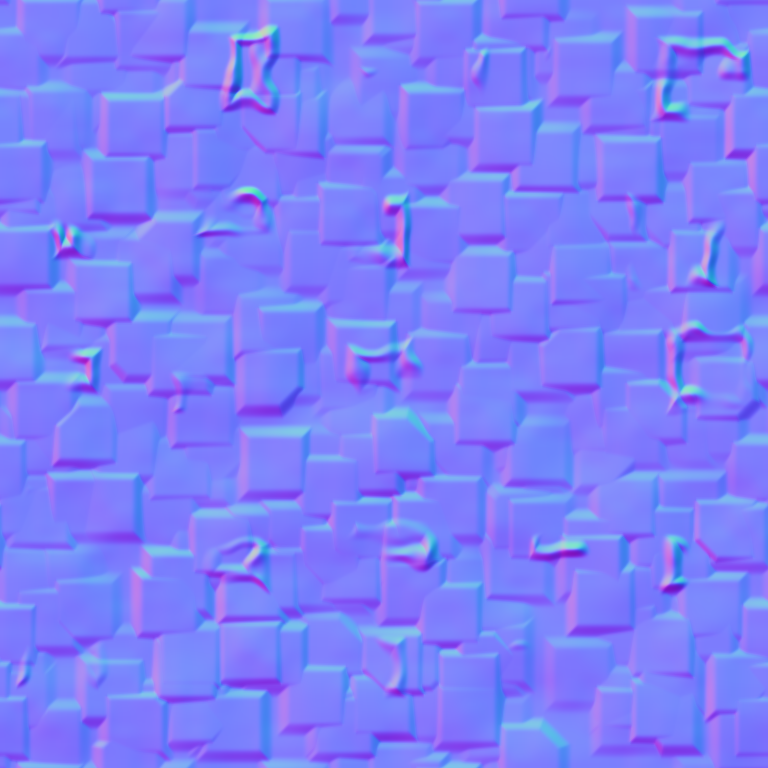
Give the GLSL for this texture map, as a three.js fragment shader.

```glsl
// Tangent-space normal map of overlapping soft square blocks with ragged ridges.
varying vec2 vUv;

const float BLOCK_CELLS = 11.0;
const float RIDGE_CELLS = 5.0;

float hash(vec2 p, float seed) {
  return fract(sin(dot(p, vec2(127.1, 311.7)) + seed * 74.7) * 43758.5453);
}

vec2 hash2(vec2 p, float seed) {
  return vec2(hash(p, seed), hash(p, seed + 0.37));
}

// Value noise that repeats across the canvas
float noise(vec2 uv, float cells, float seed) {
  vec2 p = uv * cells;
  vec2 i = floor(p);
  vec2 f = fract(p);
  f = f * f * f * (f * (f * 6.0 - 15.0) + 10.0);
  float a = hash(mod(i, cells), seed);
  float b = hash(mod(i + vec2(1.0, 0.0), cells), seed);
  float c = hash(mod(i + vec2(0.0, 1.0), cells), seed);
  float d = hash(mod(i + 1.0, cells), seed);
  return mix(mix(a, b, f.x), mix(c, d, f.x), f.y);
}

// Square distance with one corner cut off diagonally
float cutSquare(vec2 q, vec2 corner, float cut) {
  return max(max(abs(q.x), abs(q.y)), dot(q, corner) * cut);
}

// Highest of the scattered plateaus, each tilted and slightly domed
float blocks(vec2 uv, float halfSize, float bevel, float relief) {
  vec2 cell = floor(uv * BLOCK_CELLS);
  float top = 0.0;
  for (int y = -1; y <= 1; y++) {
    for (int x = -1; x <= 1; x++) {
      for (int k = 0; k < 2; k++) {
        vec2 c = cell + vec2(float(x), float(y));
        vec2 id = mod(c, BLOCK_CELLS);
        float seed = 1.0 + float(k) * 5.0;
        vec2 q = uv - (c + hash2(id, seed)) / BLOCK_CELLS;
        vec2 corner = sign(hash2(id, seed + 1.1) - 0.5);
        float cut = mix(0.5, 0.9, smoothstep(0.65, 1.0, hash(id, seed + 2.3)));
        float d = cutSquare(q, corner, cut);
        float level = relief * mix(0.3, 1.0, hash(id, seed + 3.1));
        level += dot(q, hash2(id, seed + 4.2) - 0.5) * 0.1 - dot(q, q) * 0.5;
        float cover = 1.0 - smoothstep(halfSize - bevel * 0.5, halfSize + bevel * 0.5, d);
        top = max(top, level * cover);
      }
    }
  }
  return top;
}

// Broken, wobbling outlines of small boxes
float ridges(vec2 uv, float width, float relief) {
  vec2 wobble = vec2(noise(uv, 31.0, 2.0), noise(uv, 31.0, 3.0)) - 0.5;
  vec2 p = uv + wobble * 0.024;
  vec2 cell = floor(p * RIDGE_CELLS);
  vec2 id = mod(cell, RIDGE_CELLS);
  vec2 q = p - (cell + mix(vec2(0.3), vec2(0.7), hash2(id, 6.0))) / RIDGE_CELLS;
  vec2 size = mix(vec2(0.012), vec2(0.044), hash2(id, 7.0));
  vec2 e = abs(q) - size;
  float outline = abs(max(e.x, e.y));
  float band = 1.0 - smoothstep(0.0, width, outline);
  float broken = smoothstep(0.42, 0.7, noise(uv, 15.0, 8.0));
  float lumps = mix(0.5, 1.2, noise(uv, 43.0, 10.0));
  return relief * band * broken * lumps * step(0.2, hash(id, 9.0));
}

float surface(vec2 uv) {
  float h = blocks(uv, 0.042, 0.019, 0.0088);
  h += ridges(uv, 0.014, 0.011);
  h += 0.007 * noise(uv, 12.0, 4.0) + 0.0014 * noise(uv, 31.0, 5.0);
  return h;
}

// Central differences, wide enough to soften every edge
vec2 slope(vec2 uv, float reach) {
  vec2 e = vec2(reach, 0.0);
  float dx = surface(uv + e.xy) - surface(uv - e.xy);
  float dy = surface(uv + e.yx) - surface(uv - e.yx);
  return vec2(dx, dy) / (2.0 * reach);
}

void main() {
  vec2 s = 0.5 * (slope(vUv, 0.0022) + slope(vUv, 0.0046));
  // Red rises on left-hand sides, green on upper sides
  vec3 normal = normalize(vec3(s.x * 0.8, -s.y * 1.1, 1.0));
  vec3 color = normal * 0.5 + vec3(0.49, 0.5, 0.492);
  gl_FragColor = vec4(color, 1.0);
}
```
